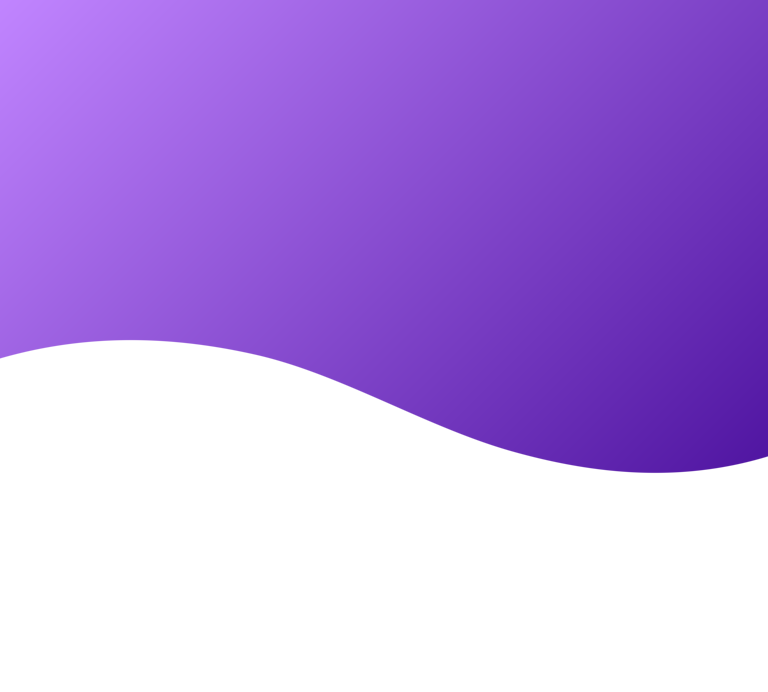
Reproduce this background procedurally as a WebGL 1 fragment shader.

```glsl
precision highp float;
// A diagonal violet gradient above a white field with one smooth wave edge.

uniform vec2 u_resolution;

#define LIGHT_VIOLET vec3(0.755, 0.52, 1.0)
#define DEEP_VIOLET vec3(0.31, 0.08, 0.63)
#define FIELD_WHITE vec3(1.0)
#define PANEL_DEPTH 0.6825                              // share of the height the gradient spans
#define WAVE_LEVELS vec4(0.482, 0.4873, 0.3478, 0.3405) // heights at x = 0, 1/3, 2/3, 1
#define WAVE_SLOPES vec4(0.107, -0.084, -0.104, 0.1126) // rise per third at the same knots
#define EDGE_PIXELS 0.8

// Cubic Hermite span: ends holds the two heights, slopes the two tangents.
float hermite(vec2 ends, vec2 slopes, float t) {
  float s = 1.0 - t;
  float blend = t * t * (3.0 - 2.0 * t);
  return mix(ends.x, ends.y, blend) + t * s * (slopes.x * s - slopes.y * t);
}

// Height of the wave, joined smoothly from three spans.
float waveHeight(float x) {
  float t = 3.0 * x;
  vec4 level = WAVE_LEVELS;
  vec4 slope = WAVE_SLOPES;
  if (t < 1.0) return hermite(level.xy, slope.xy, t);
  if (t < 2.0) return hermite(level.yz, slope.yz, t - 1.0);
  return hermite(level.zw, slope.zw, t - 2.0);
}

void main() {
  vec2 uv = gl_FragCoord.xy / u_resolution;
  float aspect = u_resolution.x / u_resolution.y;

  // Gradient at 45 degrees, from the top left to the lower right of the panel.
  float along = (uv.x * aspect + 1.0 - uv.y) / (aspect + PANEL_DEPTH);
  vec3 violet = mix(LIGHT_VIOLET, DEEP_VIOLET, clamp(along, 0.0, 1.0));

  // Distance to the wave, corrected for its steepness.
  float pixel = 1.0 / u_resolution.y;
  float height = waveHeight(uv.x);
  float steepness = (waveHeight(uv.x + 0.001) - height) / (0.001 * aspect);
  float dist = (uv.y - height) / sqrt(1.0 + steepness * steepness);
  float panel = smoothstep(-EDGE_PIXELS * pixel, EDGE_PIXELS * pixel, dist);

  gl_FragColor = vec4(mix(FIELD_WHITE, violet, panel), 1.0);
}
```
